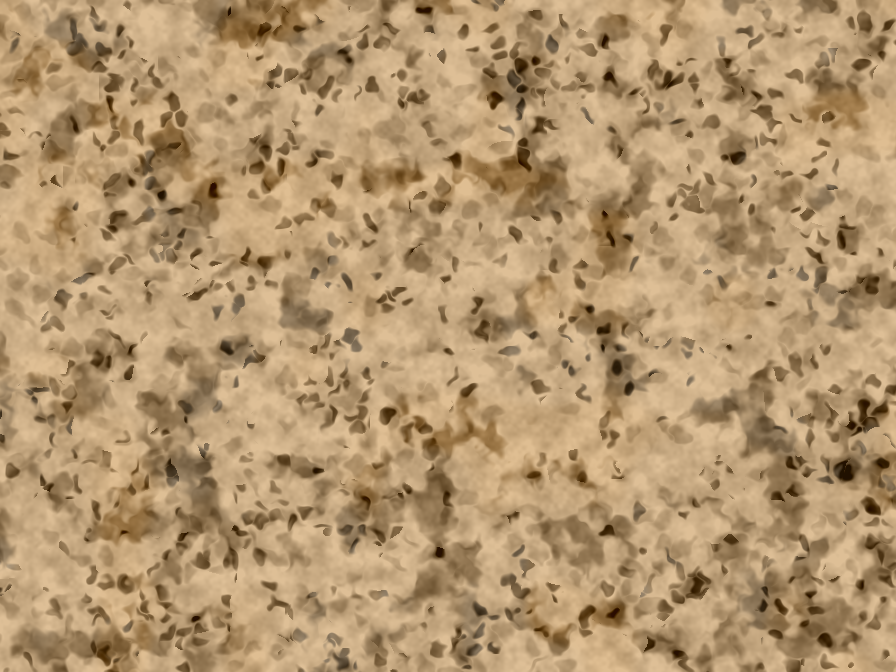
Give the GLSL for this texture, as a Shadertoy shader.

```glsl
// Polished tan granite: cream ground, soft brown patches and clustered dark specks.

const vec3 CREAM = vec3(0.87, 0.75, 0.59);
const vec3 ABSORPTION = vec3(1.0, 0.96, 0.90);   // colour lost per unit of darkness
const vec3 RUST_TINT = vec3(0.02, -0.015, -0.06);
const vec3 COOL_TINT = vec3(-0.03, 0.01, 0.06);

float hash(vec2 p, float seed) {
    return fract(sin(dot(p, vec2(127.1, 311.7)) + seed * 74.7) * 43758.5453);
}

float valueNoise(vec2 p, float seed) {
    vec2 cell = floor(p);
    vec2 f = fract(p);
    f = f * f * (3.0 - 2.0 * f);
    float low = mix(hash(cell, seed), hash(cell + vec2(1, 0), seed), f.x);
    float high = mix(hash(cell + vec2(0, 1), seed), hash(cell + vec2(1, 1), seed), f.x);
    return mix(low, high, f.y);
}

float fbm(vec2 p, float seed) {
    float sum = 0.0;
    float weight = 0.57;
    for (int i = 0; i < 3; i++) {
        sum += weight * valueNoise(p, seed + float(i));
        p = mat2(1.6, 1.2, -1.2, 1.6) * p + 7.3;
        weight *= 0.5;
    }
    return sum;
}

// Coverage of randomly turned oval grains, one candidate per cell.
float grains(vec2 p, float scale, float density, float softness, float seed) {
    vec2 q = p * scale;
    vec2 home = floor(q);
    float cover = 0.0;
    for (int y = -1; y <= 1; y++) {
        for (int x = -1; x <= 1; x++) {
            vec2 cell = home + vec2(x, y);
            vec2 centre = cell + vec2(hash(cell, seed), hash(cell, seed + 1.0));
            float present = step(hash(cell, seed + 2.0), density);
            float radius = mix(0.20, 0.46, hash(cell, seed + 3.0));
            float angle = 3.14159 * hash(cell, seed + 4.0);
            float stretch = mix(1.0, 1.5, hash(cell, seed + 5.0));
            vec2 d = q - centre;
            d = mat2(cos(angle), -sin(angle), sin(angle), cos(angle)) * d;
            float dist = length(d * vec2(1.0 / stretch, stretch));
            float oval = 1.0 - smoothstep(radius - softness, radius + softness, dist);
            cover = max(cover, present * oval);
        }
    }
    return cover;
}

// Bends coordinates so that grain outlines become ragged.
vec2 roughen(vec2 p, float scale, float amount) {
    vec2 bend = vec2(valueNoise(p * scale, 11.0), valueNoise(p * scale, 12.0));
    return p + amount * (bend - 0.5);
}

void mainImage(out vec4 fragColor, in vec2 fragCoord) {
    vec2 p = fragCoord / iResolution.y;
    vec2 ragged = roughen(p, 75.0, 0.016);

    // Broad drift between crowded and pale areas
    float crowding = valueNoise(p * 4.0, 20.0) - 0.5;

    // Mottled ground
    float darkness = 0.07 + 0.26 * (fbm(p * 42.0, 30.0) - 0.5);
    darkness += 0.05 * (valueNoise(p * 150.0, 35.0) - 0.5);

    // Brown patches and medium flecks
    float patchField = fbm(ragged * 23.0, 40.0) + 0.10 * crowding;
    float patches = smoothstep(0.50, 0.71, patchField);
    float flecks = grains(ragged, 31.0, 0.45 + 0.3 * crowding, 0.14, 50.0);
    darkness += 0.24 * patches + 0.12 * flecks;

    // Dark specks, gathered in and around the patches
    float cluster = smoothstep(0.38, 0.62, fbm(p * 13.0, 60.0) + 0.12 * crowding);
    float specks = grains(ragged, 42.0, 0.06 + 0.42 * cluster, 0.13, 70.0);
    float speckDepth = mix(0.18, 0.42, valueNoise(p * 38.0, 80.0));
    darkness += speckDepth * specks;

    // Mineral tints
    vec3 color = CREAM - ABSORPTION * clamp(darkness, 0.0, 0.72);
    float rust = smoothstep(0.55, 0.80, valueNoise(p * 11.0, 90.0));
    float cool = smoothstep(0.55, 0.85, valueNoise(p * 17.0, 95.0));
    color += RUST_TINT * rust * (0.3 + 0.7 * patches);
    color += COOL_TINT * cool * max(specks, 0.5 * patches);

    fragColor = vec4(clamp(color, 0.0, 1.0), 1.0);
}
```
